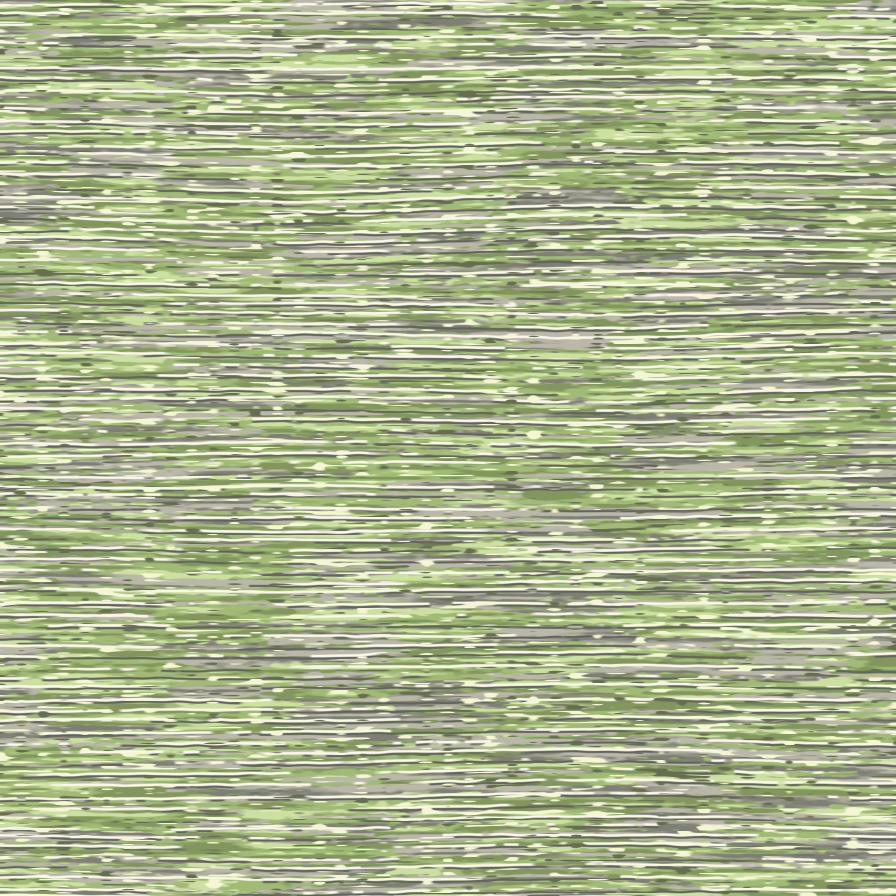
Write a Shadertoy shader that draws this texture.

```glsl
// Fine horizontal woven streaks of green and grey with broken white and dark threads.

float hash(vec2 p) {
    vec3 q = fract(p.xyx * vec3(0.1031, 0.1030, 0.0973));
    q += dot(q, q.yzx + 33.33);
    return fract((q.x + q.y) * q.z);
}

float noise(vec2 p) {
    vec2 cell = floor(p);
    vec2 f = fract(p);
    f = f * f * (3.0 - 2.0 * f);
    float low = mix(hash(cell), hash(cell + vec2(1, 0)), f.x);
    float high = mix(hash(cell + vec2(0, 1)), hash(cell + vec2(1, 1)), f.x);
    return mix(low, high, f.y);
}

// Long streaks with ragged ends and edges
float streaks(vec2 p, vec2 scale, float seed) {
    float body = noise(p * scale + seed);
    float fray = noise(p * vec2(85.0, 400.0) + seed * 1.7);
    return body + 0.3 * (fray - 0.5);
}

// Coverage of a thin line at signed distance d
float thread(float d, float halfWidth) {
    return 1.0 - smoothstep(halfWidth - 0.06, halfWidth + 0.06, abs(d));
}

vec3 weave(vec2 p) {
    // Slight drift keeps the streaks from being perfectly level
    p.y += 0.008 * (noise(p * vec2(3.0, 8.0)) - 0.5);

    // Green fibres
    float tone = streaks(p, vec2(13.0, 270.0), 11.0);
    vec3 color = mix(vec3(0.51, 0.59, 0.37), vec3(0.63, 0.73, 0.46),
                     smoothstep(0.28, 0.48, tone));
    color = mix(color, vec3(0.80, 0.88, 0.63), smoothstep(0.62, 0.76, tone));

    // Grey fibres, from slate to warm light grey
    float grey = streaks(p, vec2(8.0, 210.0), 47.0);
    float greyTone = streaks(p, vec2(12.0, 300.0), 83.0);
    vec3 slate = mix(vec3(0.49, 0.50, 0.45), vec3(0.73, 0.72, 0.66),
                     smoothstep(0.2, 0.6, greyTone));
    color = mix(color, slate, smoothstep(0.54, 0.66, grey));

    // Threads: one jittered line per row, broken along its length
    float row = floor(p.y * 84.0);
    float center = 0.55 + 0.4 * (hash(vec2(row, 5.0)) - 0.5);
    center += 0.25 * (noise(vec2(p.x * 6.0, row * 3.0)) - 0.5);
    center += 0.12 * (noise(vec2(p.x * 50.0, row + 4.0)) - 0.5);
    float d = fract(p.y * 84.0) - center;
    float fray = 0.35 * (noise(vec2(p.x * 70.0, row + 9.0)) - 0.5);
    float whitePart = noise(vec2(p.x * 8.0 + 31.0, row * 2.0)) + fray;
    float darkPart = noise(vec2(p.x * 9.0 + 67.0, row * 2.0)) + fray;
    color = mix(color, vec3(0.38, 0.39, 0.36),
                thread(d + 0.24, 0.10) * smoothstep(0.42, 0.56, darkPart));
    color = mix(color, vec3(0.98, 0.97, 0.92),
                thread(d, 0.12) * smoothstep(0.40, 0.52, whitePart));

    // Short, thin cream and dark flecks
    float fleck = noise(p * vec2(42.0, 400.0) + 120.0);
    color = mix(color, vec3(0.96, 0.97, 0.83), smoothstep(0.77, 0.88, fleck));
    color = mix(color, vec3(0.40, 0.43, 0.32), 1.0 - smoothstep(0.08, 0.18, fleck));
    return color;
}

void mainImage(out vec4 fragColor, in vec2 fragCoord) {
    // Four samples per pixel smooth the thin edges
    vec3 sum = vec3(0.0);
    for (int i = 0; i < 4; i++) {
        vec2 offset = vec2(i % 2, i / 2) * 0.5 - 0.25;
        sum += weave((fragCoord + offset) / iResolution.y);
    }
    fragColor = vec4(sum / 4.0, 1.0);
}
```
